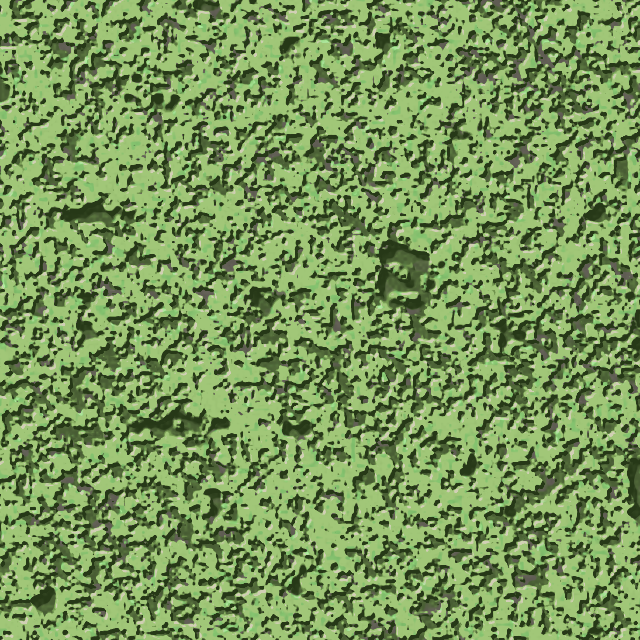
This texture is drawn by a Shadertoy shader. Its source:

```glsl
#define CLUMP_FREQ 88.0
#define CRUMB_FREQ 185.0
#define PIT_FREQ 15.0
#define PIT_LEVEL 0.83
#define RELIEF_STEP 0.0058
#define SHADOW_LENGTH 0.018
#define SHADE_STRENGTH 0.95
#define GLINT_STRENGTH 0.42
#define TO_LIGHT vec2(-0.6, 0.8)

const vec3 SHADOW = vec3(0.15, 0.22, 0.09);
const vec3 DEEP   = vec3(0.28, 0.36, 0.20);
const vec3 LEAF   = vec3(0.45, 0.59, 0.31);
const vec3 SUNLIT = vec3(0.63, 0.78, 0.47);
const vec3 GLINT  = vec3(0.82, 0.81, 0.71);
const vec3 SOIL   = vec3(0.39, 0.38, 0.34);
const vec3 FRESH  = vec3(0.43, 0.73, 0.40);

float hash(vec2 cell) {
    vec3 q = fract(cell.xyx * 0.1031);
    q += dot(q, q.yzx + 33.33);
    return fract((q.x + q.y) * q.z);
}

float noise(vec2 p) {
    vec2 cell = floor(p);
    vec2 f = fract(p);
    f = f * f * (3.0 - 2.0 * f);
    float low = mix(hash(cell), hash(cell + vec2(1, 0)), f.x);
    float high = mix(hash(cell + vec2(0, 1)), hash(cell + vec2(1, 1)), f.x);
    return mix(low, high, f.y);
}

// Ragged hollows, more common towards the bottom
float pitMask(vec2 p) {
    float field = noise(p * PIT_FREQ + 7.0) + 0.22 * (noise(p * 65.0) - 0.5);
    float level = PIT_LEVEL + 0.06 * p.y;
    return smoothstep(level, level + 0.06, field);
}

// Flat-topped clumps with narrow gaps
float foliage(vec2 p) {
    float grain = 0.58 * noise(p * CLUMP_FREQ) + 0.42 * noise(p * CRUMB_FREQ + 31.0);
    float density = 0.12 * (noise(p * 9.0 + 53.0) - 0.5);
    return smoothstep(0.35, 0.54, grain + density) * (1.0 - pitMask(p));
}

vec3 ramp(float tone) {
    vec3 color = mix(SHADOW, DEEP, smoothstep(0.0, 0.3, tone));
    color = mix(color, LEAF, smoothstep(0.3, 0.55, tone));
    color = mix(color, SUNLIT, smoothstep(0.55, 0.8, tone));
    return mix(color, GLINT, smoothstep(0.95, 1.2, tone));
}

void mainImage(out vec4 fragColor, in vec2 fragCoord) {
    vec2 p = fragCoord / iResolution.y;

    // Relief lighting
    float height = foliage(p);
    float slope = height - foliage(p + TO_LIGHT * RELIEF_STEP);
    float sparkle = noise(p * 150.0 + 11.0);
    float tone = mix(0.36, 0.8, height);
    tone += SHADE_STRENGTH * min(slope, 0.0);
    tone += GLINT_STRENGTH * max(slope, 0.0) * sparkle * 1.3;
    tone += 0.12 * (noise(p * 210.0 + 91.0) - 0.5);

    // Cast shadow inside the hollows
    float pit = pitMask(p);
    float sheltered = pit * (1.0 - pitMask(p + TO_LIGHT * SHADOW_LENGTH));
    tone -= 0.3 * sheltered;

    // Fresh leaves and bare soil
    vec3 color = ramp(tone);
    float fresh = smoothstep(0.68, 0.9, noise(p * 125.0 + 17.0));
    color = mix(color, FRESH * (0.4 + 0.75 * tone), 0.6 * fresh * smoothstep(0.3, 0.6, tone));
    float soil = smoothstep(0.62, 0.78, noise(p * 72.0 + 71.0) + 0.12 * (p.y - 0.5));
    soil *= smoothstep(0.2, 0.32, tone) * (1.0 - smoothstep(0.5, 0.64, tone));
    color = mix(color, SOIL * (0.7 + 0.75 * tone), soil * (1.0 - 0.7 * pit));

    fragColor = vec4(color, 1.0);
}
```
